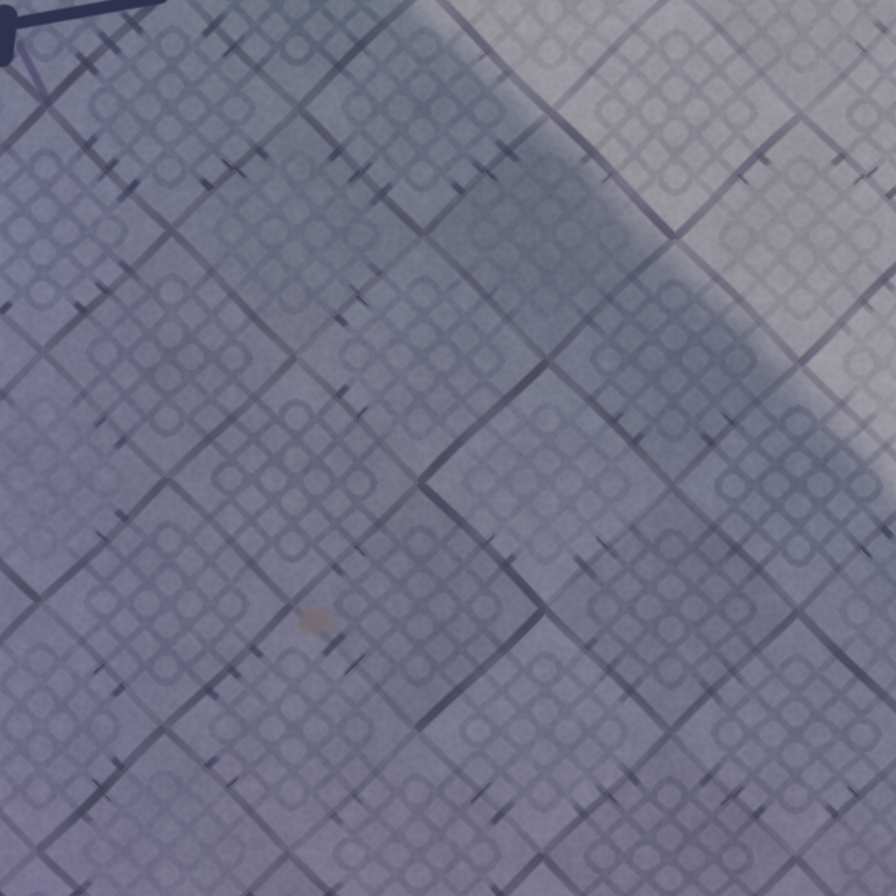
A Shadertoy shader for this texture:

```glsl
#define TILE_ORIGIN vec2(0.469, 0.462)
#define TILE_U vec2(0.1395, -0.1400)
#define TILE_V vec2(0.1420, 0.1370)
#define INNER 0.172
#define OUTER 0.335
#define GROOVE_HALF 0.014
#define JOINT_HALF 0.017
#define SHADE vec3(0.462, 0.464, 0.545)
#define SUNLIT vec3(0.595, 0.585, 0.620)
#define JOINT_COLOR vec3(0.255, 0.250, 0.335)
#define SUN_EDGE 1.03
#define GRAIN 0.055

float hash(vec2 p) {
    p = fract(p * vec2(0.1031, 0.1137));
    p += dot(p, p.yx + 33.33);
    return fract((p.x + p.y) * p.x * 17.0);
}

// Distance to the nearest scattered point
float cellular(vec2 p) {
    vec2 base = floor(p);
    float nearest = 2.0;
    for (int y = -1; y <= 1; y++)
    for (int x = -1; x <= 1; x++) {
        vec2 cell = base + vec2(x, y);
        vec2 point = cell + vec2(hash(cell + 7.0), hash(cell + 91.0));
        nearest = min(nearest, length(p - point));
    }
    return nearest;
}

// Broad stains from layered sines
float stains(vec2 p) {
    float sum = 0.0, gain = 0.5;
    for (int i = 0; i < 4; i++) {
        sum += gain * sin(p.x + 1.7 * sin(p.y)) * sin(p.y + 1.3 * sin(p.x));
        p = mat2(1.4, 1.1, -1.1, 1.4) * p + 2.3;
        gain *= 0.6;
    }
    return sum;
}

float roundBox(vec2 p, vec2 halfSize, float radius) {
    vec2 d = abs(p) - halfSize + radius;
    return length(max(d, 0.0)) + min(max(d.x, d.y), 0.0) - radius;
}

float segment(vec2 p, vec2 a, vec2 b) {
    vec2 ab = b - a;
    return length(p - a - ab * clamp(dot(p - a, ab) / dot(ab, ab), 0.0, 1.0));
}

// Rounded cells in a cross-shaped grid; q is the mirrored tile position
float grooveDistance(vec2 q) {
    vec2 k = step(INNER, q) + step(OUTER, q);
    bool margin = max(k.x, k.y) > 1.5 && min(k.x, k.y) > 0.5;
    if (margin) k = vec2(1.0);
    vec2 first = min(k, 1.0), second = max(k - 1.0, 0.0);
    vec2 low = INNER * first + (OUTER - INNER) * second;
    vec2 high = INNER + (OUTER - INNER) * first + (0.6 - OUTER) * second;
    float radius = abs(k.x - k.y) < 0.5 ? 0.068 : 0.032;
    float d = roundBox(q - 0.5 * (low + high), 0.5 * (high - low), radius);
    return margin ? min(abs(d), min(q.x, q.y) - INNER) : max(-d, 0.0);
}

// Joint darkness for one edge direction, worn along its length
float joint(float offset, vec2 edgeId, float along, float aa) {
    float strength = mix(0.35, 1.0, hash(edgeId + 40.0));
    float wear = 0.8 + 0.2 * sin(along * 9.0 + 6.3 * hash(edgeId));
    float width = JOINT_HALF * mix(0.65, 1.2, strength);
    return strength * wear * (1.0 - smoothstep(width - aa, width + aa + 0.012, abs(offset)));
}

void mainImage(out vec4 fragColor, in vec2 fragCoord) {
    vec2 p = fragCoord / iResolution.xy;
    float pixel = 1.0 / min(iResolution.x, iResolution.y);
    float aa = pixel / length(TILE_U);

    // Skewed tile lattice
    vec2 t = inverse(mat2(TILE_U, TILE_V)) * (p - TILE_ORIGIN);
    t += 0.008 * sin(t.yx * 5.3 + vec2(0.0, 2.0));
    vec2 id = floor(t), local = fract(t) - 0.5, q = abs(local);

    // Shade, sunlight and surface wear
    float across = dot(p, vec2(0.714, 0.700)) - SUN_EDGE;
    float sun = smoothstep(-0.025, 0.035, across + 0.008 * stains(p * 25.0));
    vec3 shade = SHADE + vec3(0.010, -0.004, 0.008) * (1.0 - 2.0 * p.y);
    shade += vec3(0.004, 0.0, 0.022) * (1.0 - smoothstep(0.0, 0.35, p.x));
    shade -= vec3(0.025, 0.015, 0.018) * smoothstep(-0.35, -0.03, across);
    vec3 color = mix(shade, SUNLIT, sun);
    color += 0.035 * (hash(id + 12.0) - 0.5) + 0.016 * stains(p * 19.0);
    color += GRAIN * (cellular(p * 120.0) - 0.5) * 0.6;
    color += GRAIN * (cellular(p * 42.0) - 0.5) * 0.4;

    // Shallow grooves with darker stubs near some edges
    float groove = 1.0 - smoothstep(GROOVE_HALF - aa, GROOVE_HALF + aa + 0.012, grooveDistance(q));
    float depth = mix(0.025, 0.065, hash(id + 63.0));
    float stub = smoothstep(0.40, 0.44, max(q.x, q.y));
    vec2 corner = id * 2.0 + step(0.0, local);
    depth += 0.14 * stub * smoothstep(0.5, 1.0, hash(corner + 21.0));
    color -= depth * groove * vec3(1.0, 0.98, 0.88);

    // Dark joints
    vec2 line = round(t), offset = t - line;
    float dark = max(joint(offset.x, vec2(line.x, id.y), t.y, aa),
                     joint(offset.y, vec2(id.x, line.y) + 150.0, t.x, aa));
    color = mix(color, JOINT_COLOR + 0.08 * sun, 0.85 * dark);

    // Small dry leaf
    vec2 leaf = p - vec2(0.352, 0.307);
    float leafShape = length(leaf * vec2(0.85, 1.1)) + 0.002 * sin(5.0 * atan(leaf.y, leaf.x));
    color = mix(color, vec3(0.47, 0.42, 0.45), 0.8 * (1.0 - smoothstep(0.013, 0.019, leafShape)));

    // Dark rod, its end and a hanging cord in the corner
    float rod = segment(p, vec2(0.0, 0.971), vec2(0.18, 1.003)) - 0.006;
    rod = min(rod, segment(p, vec2(0.005, 0.98), vec2(0.0, 0.94)) - 0.014);
    float cord = segment(p, vec2(0.022, 0.95), vec2(0.054, 0.885)) - 0.003;
    color = mix(color, vec3(0.27, 0.26, 0.40), 0.65 * (1.0 - smoothstep(-pixel, 0.004, cord)));
    color = mix(color, vec3(0.19, 0.19, 0.31), 1.0 - smoothstep(-pixel, 0.003, rod));

    fragColor = vec4(clamp(color, 0.0, 1.0), 1.0);
}
```
